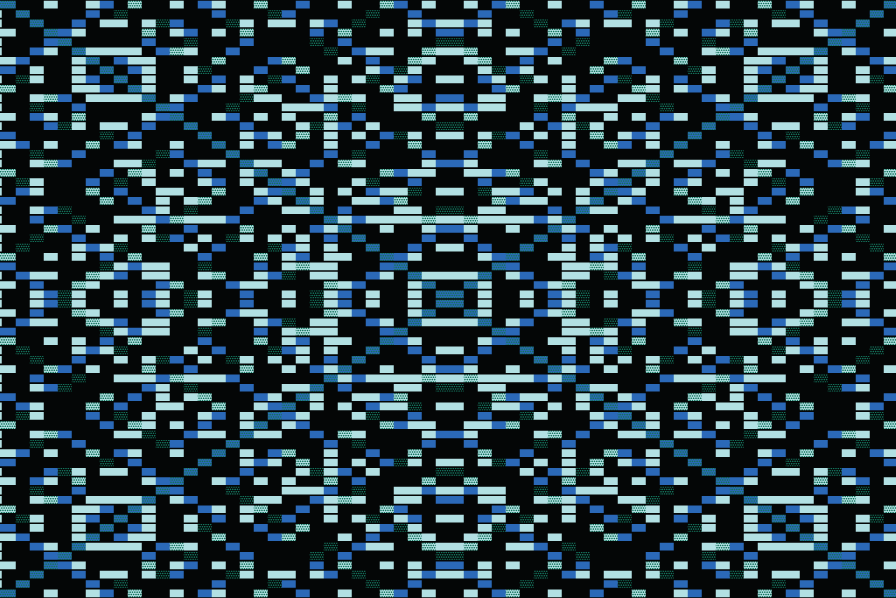
Reproduce this pattern procedurally as a Shadertoy shader.

```glsl
// Mirrored mosaic of pale, blue and dotted green bars, set by bitwise arithmetic on a 64 x 64 grid.

// Staggered dots inside one cell, 1 on a dot and 0 elsewhere
float stipple(vec2 cellUv) {
    vec2 d = cellUv * vec2(6.0, 4.0);
    d.x += 0.5 * mod(floor(d.y), 2.0);
    return step(length(fract(d) - 0.5), 0.34);
}

// Colour at a point measured in cells from the centre of symmetry
vec3 mosaic(vec2 p) {
    vec3 ground = vec3(0.016, 0.022, 0.022);

    // Folding both axes gives the four mirrored quadrants
    vec2 folded = abs(p);
    ivec2 cell = ivec2(folded);
    vec2 cellUv = fract(folded);
    int difference = cell.x ^ cell.y;
    int weave = (cell.x | cell.y) + cell.x * cell.y;

    // Three overlaid layers: pale bars, blue bars, green dots
    vec3 colour = ground;
    if (weave % 3 == 2) colour = vec3(0.70, 0.88, 0.89);
    if (difference % 7 == 0) colour = vec3(0.17, 0.41, 0.72);
    if (difference % 9 == 0)
        colour = mix(colour, vec3(0.08, 0.45, 0.36), stipple(cellUv));

    // Dark gap between rows
    return abs(cellUv.y - 0.5) < 0.41 ? colour : ground;
}

void mainImage(out vec4 fragColor, in vec2 fragCoord) {
    // Average a 4 x 4 grid of samples for smooth edges
    vec3 total = vec3(0.0);
    for (int k = 0; k < 16; k++) {
        vec2 offset = (vec2(k % 4, k / 4) + 0.5) / 4.0 - 0.5;
        vec2 uv = (fragCoord + offset) / iResolution.xy;
        total += mosaic((uv - vec2(0.502, 0.5)) * 64.0);
    }
    fragColor = vec4(total / 16.0, 1.0);
}
```
